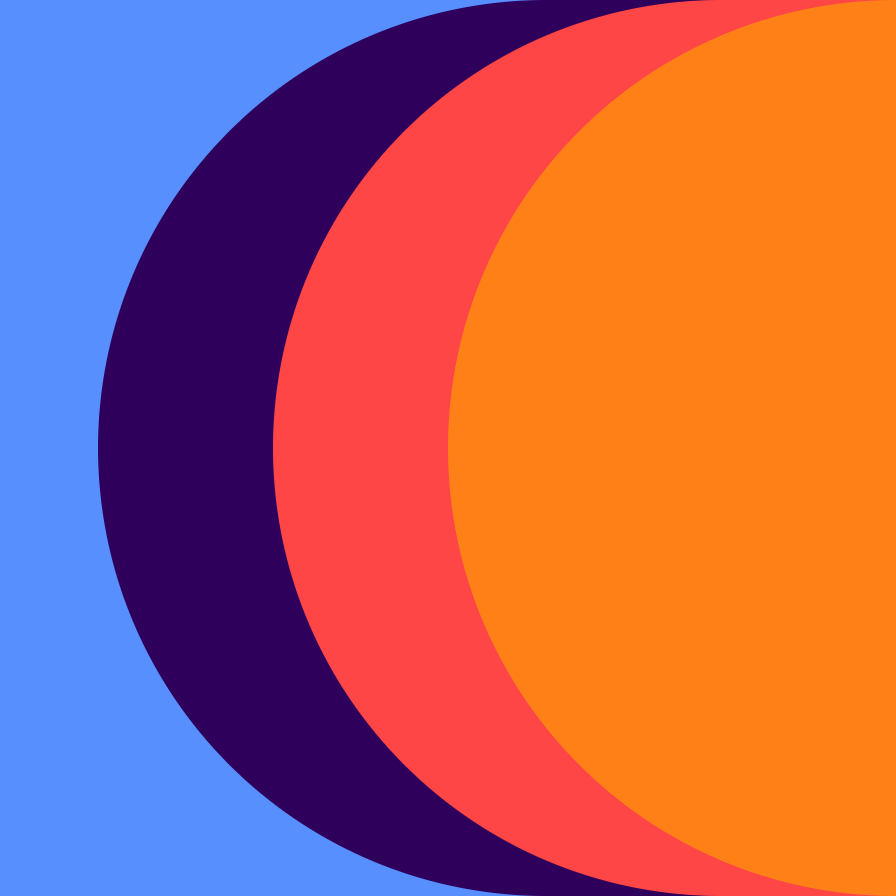
Give the GLSL for this background, as a Shadertoy shader.

```glsl
// Three overlapping round-ended bands, stepping rightwards over a flat blue ground.

const vec3 BLUE   = vec3(0.341, 0.561, 1.0);
const vec3 PURPLE = vec3(0.180, 0.0, 0.361);
const vec3 CORAL  = vec3(1.0, 0.275, 0.275);
const vec3 ORANGE = vec3(1.0, 0.502, 0.090);

const int   BAND_COUNT   = 3;
const float RADIUS       = 0.5;     // radius of each rounded end
const float FIRST_CENTRE = 0.6094;  // x of the rearmost end's centre
const float BAND_STEP    = 0.1953;  // shift from one band to the next

// Signed distance to a band that is round on the left and endless on the right
float bandDistance(vec2 p, vec2 centre) {
    vec2 q = p - centre;
    q.x = min(q.x, 0.0);
    return length(q) - RADIUS;
}

void mainImage(out vec4 fragColor, in vec2 fragCoord) {
    float pixel = 1.0 / iResolution.y;
    vec2 uv = fragCoord * pixel;

    // Layer the bands from back to front
    vec3 bandColours[BAND_COUNT] = vec3[BAND_COUNT](PURPLE, CORAL, ORANGE);
    vec3 colour = BLUE;
    for (int i = 0; i < BAND_COUNT; i++) {
        vec2 centre = vec2(FIRST_CENTRE + float(i) * BAND_STEP, 0.5);
        float coverage = clamp(0.5 - bandDistance(uv, centre) / pixel, 0.0, 1.0);
        colour = mix(colour, bandColours[i], coverage);
    }

    fragColor = vec4(colour, 1.0);
}
```
